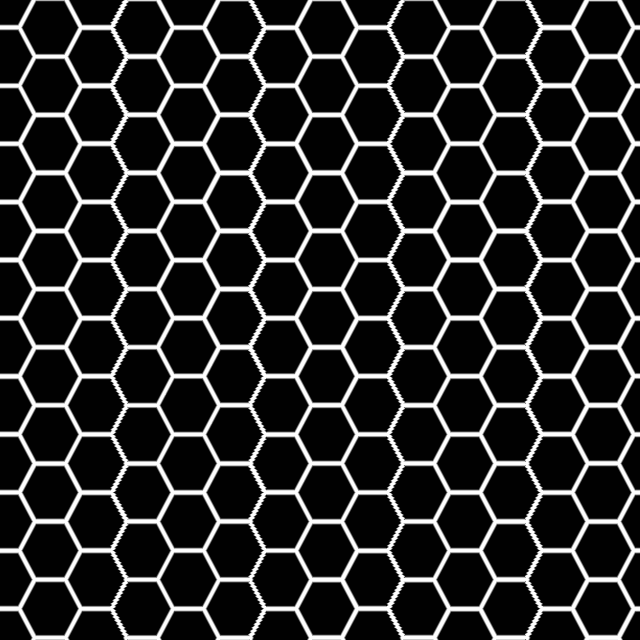
Give the GLSL for this pattern, as a Shadertoy shader.

```glsl
// White honeycomb mesh over black cells, each with a soft grey inner shade on its upper left.

const vec2  ORIGIN       = vec2(0.0784, 0.8661);  // centre of one cell, canvas units
const vec2  PITCH        = vec2(0.0720, 0.0908);  // column step, row step
const float HALF_LINE    = 0.042;                 // in row steps, as are the values below
const float LINE_SOFT    = 0.022;
const float LINE_VARY    = 0.004;
const vec2  SHADE_SHIFT  = vec2(0.040, -0.088);   // the dark core sits low and to the right
const float CORE_RADIUS  = 0.27;
const vec2  SHADE_FADE   = vec2(0.070, 0.150);
const float TOOTH_DEPTH  = 0.014;
const float TEETH        = 17.0;                  // serrations per row step
const vec2  SIDE_FADE    = vec2(0.012, 0.034);    // shade dies out in the cut left column
const vec3  LINE_COLOR   = vec3(0.995);
const vec3  SHADE_COLOR  = vec3(0.305);
const vec3  CORE_COLOR   = vec3(0.004);

const vec2 SLANT = vec2(0.8660254, 0.5);          // normal of the slanted sides

float hash(vec2 p) {
    return fract(sin(dot(p, vec2(127.1, 311.7))) * 43758.5453);
}

// Exact distance to a flat-topped hexagon with apothem r.
float sdHexagon(vec2 p, float r) {
    p = abs(p);
    vec2 n = vec2(-SLANT.x, -SLANT.y);
    p = p.yx;
    vec2 k = vec2(n.x, -n.y);
    p -= 2.0 * min(dot(k, p), 0.0) * k;
    p -= vec2(r, clamp(p.y, -r * 0.57735, r * 0.57735));
    return length(p) * sign(p.x);
}

// Straight-sided hexagon measure: 0.5 on the shared cell border.
float hexRadius(vec2 p) {
    p = abs(p);
    return max(p.y, dot(p, SLANT));
}

// Nearest cell: xy = local position, zw = cell index in half steps.
vec4 hexCell(vec2 p) {
    vec2 period = vec2(2.0 * SLANT.x, 1.0);
    vec2 a = floor(p / period + 0.5);
    vec2 b = floor(p / period) + 0.5;
    vec2 da = p - a * period;
    vec2 db = p - b * period;
    return dot(da, da) < dot(db, db) ? vec4(da, 2.0 * a) : vec4(db, 2.0 * b);
}

void mainImage(out vec4 fragColor, in vec2 fragCoord) {
    vec2 uv = fragCoord / iResolution.y;
    vec2 p = (uv - ORIGIN) / PITCH * vec2(SLANT.x, 1.0);
    vec4 cell = hexCell(p);
    vec2 local = cell.xy;

    // Soft shade around a rounded core.
    float core = sdHexagon(local - SHADE_SHIFT, CORE_RADIUS);
    float shade = smoothstep(SHADE_FADE.x, SHADE_FADE.y, core);
    if (cell.z < 0.0) shade *= 1.0 - smoothstep(SIDE_FADE.x, SIDE_FADE.y, uv.x);

    // Every third zigzag strand has finely serrated slanted sides.
    float strand = cell.z + step(0.0, local.x);
    float slanted = step(abs(local.y), dot(abs(local), SLANT));
    float serrated = slanted * step(abs(mod(strand, 3.0) - 2.0), 0.5);
    float tooth = (abs(fract(p.y * TEETH) - 0.5) * 4.0 - 1.0) * TOOTH_DEPTH;

    // Mesh line, slightly uneven in width from cell to cell.
    float border = 0.5 - hexRadius(local) + serrated * tooth;
    float halfWidth = HALF_LINE + (hash(cell.zw) - 0.5) * 2.0 * LINE_VARY;
    float soft = max(LINE_SOFT, 0.75 / (iResolution.y * PITCH.y));
    float line = 1.0 - smoothstep(halfWidth - soft, halfWidth + soft, border);

    vec3 color = mix(CORE_COLOR, SHADE_COLOR, shade);
    fragColor = vec4(mix(color, LINE_COLOR, line), 1.0);
}
```
